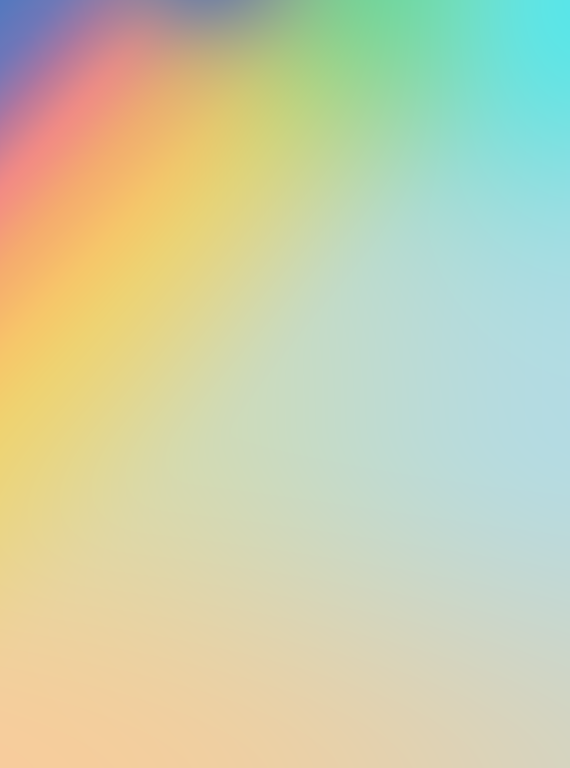
Reproduce this background procedurally as a WebGL 1 fragment shader.

```glsl
precision highp float;
// Soft pastel background: a diagonal sunset sweep, an aqua corner and a pale sage field.
uniform vec2 u_resolution;

// Gaussian falloff with separate horizontal and vertical reach
float glow(vec2 p, vec2 center, vec2 reach) {
  vec2 q = (p - center) / reach;
  return exp(-dot(q, q));
}

// Corner sweep from blue through mauve, pink and orange to yellow
vec3 sunset(float d) {
  vec3 c = mix(vec3(0.32, 0.47, 0.75), vec3(0.45, 0.46, 0.72), smoothstep(-0.02, 0.11, d));
  c = mix(c, vec3(0.70, 0.46, 0.62), smoothstep(0.07, 0.18, d));
  c = mix(c, vec3(0.95, 0.54, 0.52), smoothstep(0.14, 0.26, d));
  c = mix(c, vec3(0.96, 0.67, 0.43), smoothstep(0.23, 0.37, d));
  c = mix(c, vec3(0.97, 0.77, 0.41), smoothstep(0.33, 0.48, d));
  return mix(c, vec3(0.95, 0.82, 0.40), smoothstep(0.43, 0.58, d));
}

void main() {
  vec2 uv = gl_FragCoord.xy / u_resolution;

  // Sage to pale blue field, warming to peach along the bottom
  vec3 color = mix(vec3(0.88, 0.855, 0.61), vec3(0.705, 0.86, 0.89), smoothstep(-0.1, 1.05, uv.x));
  float warmth = smoothstep(0.45, -0.02, uv.y) * (1.0 - 0.5 * uv.x);
  color = mix(color, vec3(0.97, 0.80, 0.61), warmth);

  // Diagonal sweep out of the upper left corner
  float sweep = 1.0 - uv.y + 0.8 * uv.x;
  color = mix(color, sunset(sweep), 1.0 - smoothstep(0.42, 0.9, sweep));

  // Green and aqua light at the upper right, slate shade on the top edge
  color = mix(color, vec3(0.46, 0.83, 0.55), glow(uv, vec2(0.68, 1.05), vec2(0.30, 0.22)));
  color = mix(color, vec3(0.35, 0.90, 0.91), glow(uv, vec2(1.02, 1.0), vec2(0.27, 0.25)));
  color = mix(color, vec3(0.41, 0.49, 0.65), glow(uv, vec2(0.36, 1.04), vec2(0.16, 0.09)));

  gl_FragColor = vec4(color, 1.0);
}
```
